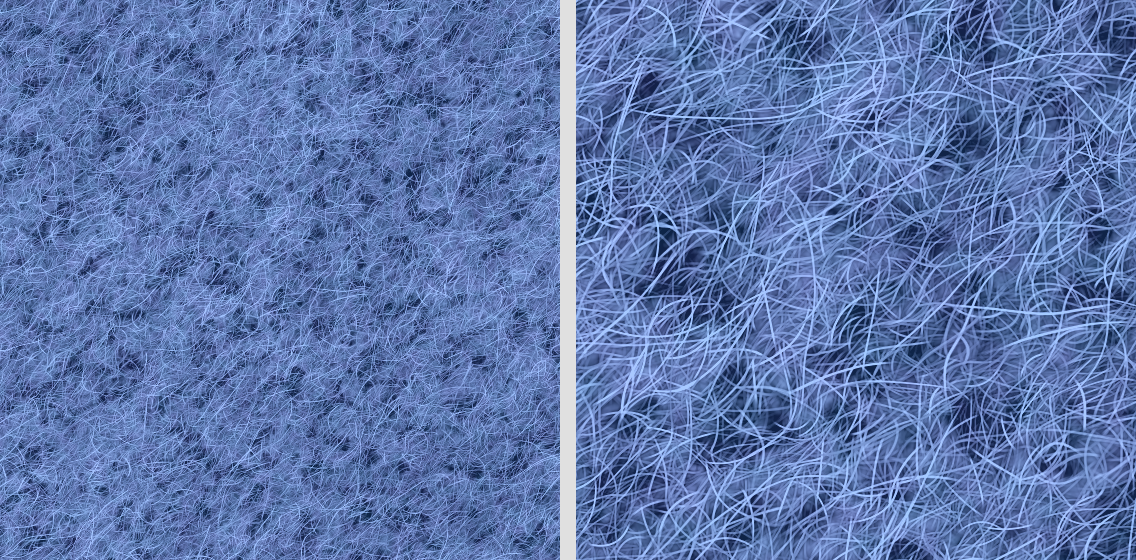
Left, the full canvas; right, a detail of the centre.
Reproduce this texture procedurally as a Shadertoy shader.

```glsl
const float GRAIN_ANGLE = 0.76;
const float FIBRE_HALF_WIDTH = 0.00062;
const float SHADE_WIDTH = 4.2;
const float SHADE_DEPTH = 0.1;
const int FUZZ_LAYERS = 18;
const int PIT_LAYER = 11;
const int STRAND_LAYERS = 5;

const float RAW_MEAN = 0.58;
const float WOOL_MEAN = 0.54;
const float CONTRAST = 1.42;

const vec3 SHADOW_BLUE = vec3(0.185, 0.265, 0.445);
const vec3 WOOL_BLUE = vec3(0.38, 0.48, 0.71);
const vec3 LIGHT_BLUE = vec3(0.53, 0.65, 0.89);
const vec3 PURPLE_TINT = vec3(0.05, -0.03, 0.015);

vec4 hash4(vec3 p) {
    vec4 q = fract(p.xyzx * vec4(0.1031, 0.1030, 0.0973, 0.1099));
    q += dot(q, q.wzxy + 33.33);
    return fract((q.xxyz + q.yzzw) * q.zywx);
}

float valueNoise(vec2 p, float seed) {
    vec2 i = floor(p);
    vec2 f = fract(p);
    f = f * f * (3.0 - 2.0 * f);
    float a = hash4(vec3(i, seed)).x;
    float b = hash4(vec3(i + vec2(1, 0), seed)).x;
    float c = hash4(vec3(i + vec2(0, 1), seed)).x;
    float d = hash4(vec3(i + vec2(1, 1), seed)).x;
    return mix(mix(a, b, f.x), mix(c, d, f.x), f.y);
}

float fbm(vec2 p, float seed) {
    return 0.55 * valueNoise(p, seed)
         + 0.28 * valueNoise(p * 2.1 + 5.3, seed + 1.0)
         + 0.17 * valueNoise(p * 4.3 + 9.1, seed + 2.0);
}

vec2 rotate(vec2 p, float angle) {
    float c = cos(angle), s = sin(angle);
    return vec2(c * p.x + s * p.y, c * p.y - s * p.x);
}

// Coverage (x) and surrounding shade (y) of one bent hair, in cell units
vec2 hair(vec2 p, float bend, float halfWidth, float pixel) {
    float offset = p.y - bend * (p.x * p.x - 0.15);
    float slope = 2.0 * bend * p.x;
    float dist = abs(offset) * inversesqrt(1.0 + slope * slope);
    float taper = 1.0 - smoothstep(0.5, 0.85, abs(p.x));
    float cover = clamp((halfWidth - dist) / pixel + 0.5, 0.0, 1.0);
    float shade = 1.0 - smoothstep(0.0, halfWidth * SHADE_WIDTH, dist);
    return taper * vec2(cover, shade);
}

// Lays one hair per cell over the tone below
float layHairs(float tone, vec2 uv, float cell, float seed, float spread,
               float curl, float brightness, float pixel) {
    vec2 p = uv / cell + seed * vec2(7.37, 3.71);
    vec2 home = floor(p);
    for (int y = -1; y <= 1; y++) {
        for (int x = -1; x <= 1; x++) {
            vec2 id = home + vec2(x, y);
            vec4 r = hash4(vec3(id, seed));
            vec4 s = hash4(vec3(id, seed + 41.0));
            float angle = GRAIN_ANGLE + spread * (r.z + s.x - 1.0);
            vec2 q = rotate(p - id - r.xy, angle);
            vec2 strand = hair(q, curl * (r.w - 0.5),
                               FIBRE_HALF_WIDTH / cell, pixel / cell);
            float hairTone = brightness + 0.6 * (s.y - 0.5);
            tone -= SHADE_DEPTH * strand.y;
            tone = mix(tone, hairTone, strand.x * mix(0.45, 1.0, s.z));
        }
    }
    return tone;
}

vec3 woolColour(float tone) {
    float t = clamp(tone, -0.35, 1.35);
    return t < 0.57 ? mix(SHADOW_BLUE, WOOL_BLUE, t / 0.57)
                    : mix(WOOL_BLUE, LIGHT_BLUE, (t - 0.57) / 0.43);
}

void mainImage(out vec4 fragColor, in vec2 fragCoord) {
    vec2 uv = fragCoord / iResolution.y;
    float pixel = 1.0 / iResolution.y;

    // Slow warp curls the hairs
    vec2 warp = vec2(valueNoise(uv * 24.0, 3.0), valueNoise(uv * 24.0, 8.0));
    vec2 felt = uv + 0.012 * (warp - 0.5);
    vec2 along = rotate(felt, GRAIN_ANGLE);

    // Matted undercoat with fine dark pores
    float tone = 0.06 + 0.85 * fbm(felt * 140.0, 12.0);

    // Short tangled fuzz, lighter toward the top, crossing small dark pits
    float pit = 1.0 - smoothstep(0.24, 0.52, fbm(along * vec2(36.0, 48.0), 64.0));
    for (int i = 0; i < FUZZ_LAYERS; i++) {
        float height = float(i) / float(FUZZ_LAYERS - 1);
        float cell = mix(0.014, 0.037, fract(float(i) * 0.618));
        if (i == PIT_LAYER) tone -= 0.42 * pit;
        tone = layHairs(tone, felt, cell, float(i) + 20.0, 1.8, 1.2,
                        mix(0.55, 1.08, height), pixel);
    }

    // Tufts stretched along the grain
    float tuft = fbm(along * vec2(12.0, 20.0), 60.0);
    tone += 0.38 * (tuft - 0.5);

    // Long loose strands
    for (int i = 0; i < STRAND_LAYERS; i++) {
        float cell = 0.048 + 0.01 * float(i);
        tone = layHairs(tone, felt, cell, float(i) + 70.0, 1.0, 0.7, 1.06, pixel);
    }

    // Contrast, then faint purple and grey fibres in the blend
    tone = WOOL_MEAN + CONTRAST * (tone - RAW_MEAN);
    float blend = fbm(felt * 55.0, 90.0) - 0.5;
    vec3 colour = woolColour(tone) + PURPLE_TINT * blend;
    fragColor = vec4(colour, 1.0);
}
```
